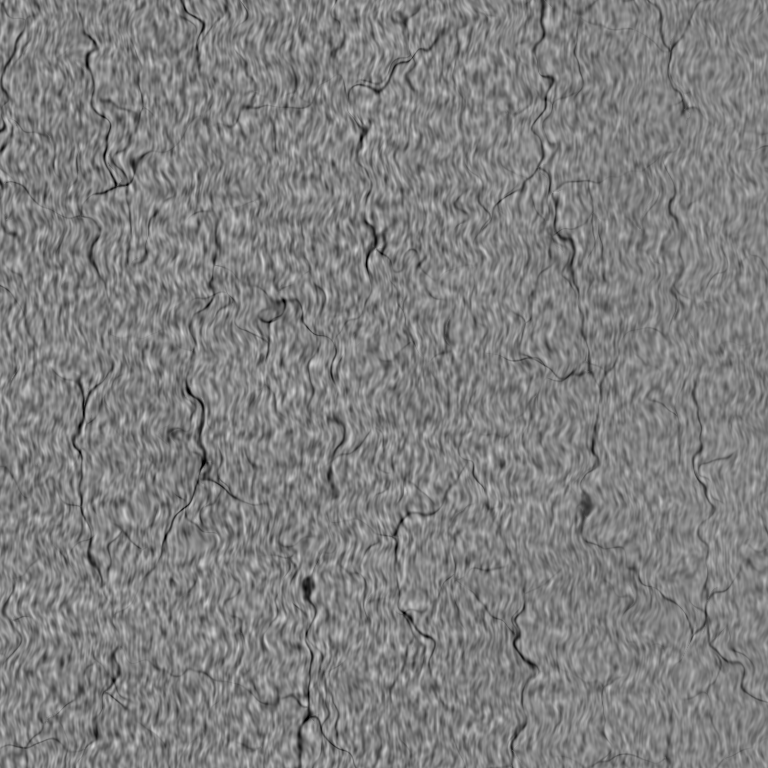
A WebGL 2 fragment shader for this texture:

```glsl
#version 300 es
precision highp float;
// Grey, weathered bark-like relief: fine upright grain crossed by broken,
// wandering cracks. Grain is stretched gradient noise; cracks are the borders
// of warped, tall Voronoi cells, dark inside with a pale lip on the right.

uniform vec2 u_resolution;
out vec4 fragColor;

const float BASE_GREY = 0.509;
const vec2 GRAIN_COARSE = vec2(145.0, 54.0);   // noise cells per canvas
const vec2 GRAIN_FINE = vec2(250.0, 100.0);
const float COARSE_CONTRAST = 0.32;
const float FINE_CONTRAST = 0.22;
const vec2 PLATE_CELLS = vec2(7.0, 3.6);       // large cracked plates
const vec2 CHIP_CELLS = vec2(17.0, 8.0);       // smaller secondary cracks
const float CRACK_WIDTH = 0.0023;
const float LIP_OFFSET = 0.0065;
const float PLATE_DEPTH = 0.25;
const float CHIP_DEPTH = 0.16;
const float LIP_LIGHT = 0.28;                  // lip strength relative to crack
const float SMOOTH_SIDE = 0.75;                // roughness at the right edge

// Integer hash giving two values in 0..1 per lattice cell.
vec2 hash2(vec2 cell) {
    uvec2 v = uvec2(ivec2(cell)) * 1664525u + 1013904223u;
    v.x += v.y * 1664525u;
    v.y += v.x * 1664525u;
    v ^= v >> 16u;
    v.x += v.y * 1664525u;
    v.y += v.x * 1664525u;
    v ^= v >> 16u;
    return vec2(v & 0xffffu) / 65535.0;
}

float cornerSlope(vec2 cell, vec2 offset) {
    return dot(hash2(cell) * 2.0 - 1.0, offset);
}

float gradientNoise(vec2 p) {
    vec2 i = floor(p), f = p - i;
    vec2 w = f * f * f * (f * (f * 6.0 - 15.0) + 10.0);
    vec2 e = vec2(1.0, 0.0);
    float low = mix(cornerSlope(i, f), cornerSlope(i + e.xy, f - e.xy), w.x);
    float high = mix(cornerSlope(i + e.yx, f - e.yx), cornerSlope(i + e.xx, f - e.xx), w.x);
    return mix(low, high, w.y);
}

// Signed distance to the nearest cell border (positive on its right side)
// in canvas units, and how upright that border is.
vec2 cellBorder(vec2 p, vec2 cells) {
    vec2 q = p * cells, home = floor(q);
    vec2 nearest = vec2(0.0), nearestCell = home;
    float best = 1e5;
    for (int y = -1; y <= 1; y++)
    for (int x = -1; x <= 1; x++) {
        vec2 cell = home + vec2(x, y);
        vec2 r = cell + hash2(cell) - q;
        if (dot(r, r) < best) {
            best = dot(r, r);
            nearest = r;
            nearestCell = cell;
        }
    }
    vec2 border = vec2(1e5, 0.0);
    for (int y = -2; y <= 2; y++)
    for (int x = -2; x <= 2; x++) {
        vec2 cell = nearestCell + vec2(x, y);
        if (x == 0 && y == 0) continue;
        vec2 r = cell + hash2(cell) - q;
        vec2 normal = normalize(r - nearest);
        vec2 slope = normal * cells;
        float d = dot(0.5 * (r + nearest), normal) / length(slope);
        if (d < abs(border.x))
            border = vec2(normal.x < 0.0 ? d : -d, abs(slope.x) / length(slope));
    }
    return border;
}

float bump(float d, float width) {
    return exp(-d * d / (width * width));
}

// Dark crack with a pale lip; strength fades along its length.
float crackShade(vec2 p, vec2 cells, float strength, float width) {
    vec2 border = cellBorder(p, cells);
    float upright = mix(0.45, 1.0, border.y);
    float lip = bump(border.x - LIP_OFFSET, width * 1.5) * border.y;
    return strength * upright * (LIP_LIGHT * lip - bump(border.x, width));
}

void main() {
    vec2 p = gl_FragCoord.xy / u_resolution;
    float rough = mix(1.1, SMOOTH_SIDE, smoothstep(0.45, 0.95, p.x));

    // Grain, leaning gently from place to place
    vec2 sway = vec2(gradientNoise(p * vec2(14.0, 22.0)), gradientNoise(p * 19.0 + 40.0));
    vec2 g = p + sway * vec2(0.014, 0.008);
    float grain = COARSE_CONTRAST * gradientNoise(g * GRAIN_COARSE)
                + FINE_CONTRAST * gradientNoise(g * GRAIN_FINE + 17.0);

    // Cracks: coarse and fine wander, then uneven depth and width
    vec2 jag = vec2(gradientNoise(p * vec2(48.0, 40.0) + 70.0),
                    gradientNoise(p * vec2(40.0, 30.0) + 90.0));
    vec2 c = p + sway * vec2(0.035, 0.045) + jag * vec2(0.014, 0.020);
    float patches = gradientNoise(p * vec2(9.0, 8.0) + 5.0);
    float breaks = gradientNoise(p * vec2(32.0, 24.0) + 25.0);
    float presence = smoothstep(-0.28, 0.30, patches + 0.8 * breaks);
    float width = CRACK_WIDTH * (1.0 + 1.2 * breaks);
    float cracks = crackShade(c, PLATE_CELLS, PLATE_DEPTH * mix(0.25, 1.25, presence), width)
                 + crackShade(c + 3.0, CHIP_CELLS, CHIP_DEPTH * presence * presence, width * 0.9);

    // Scattered pits and soft tonal drift
    float pits = smoothstep(0.30, 0.50, gradientNoise(p * vec2(60.0, 34.0) + 130.0));
    float drift = 0.05 * gradientNoise(p * 7.0 + 60.0);

    float grey = BASE_GREY + drift + rough * (grain + cracks - 0.10 * pits);
    fragColor = vec4(vec3(clamp(grey, 0.0, 1.0)), 1.0);
}
```
